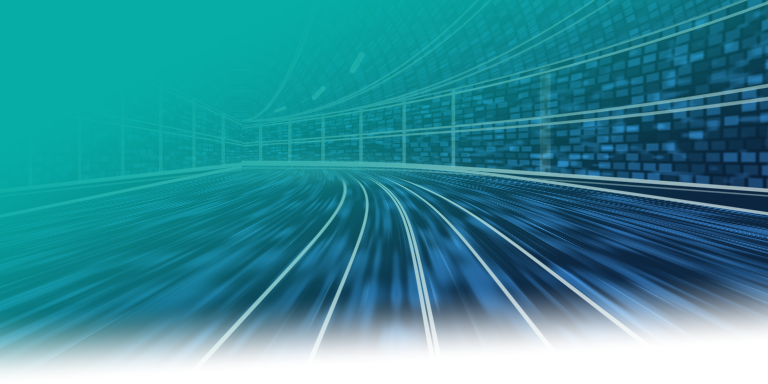
A Shadertoy shader for this background:

```glsl
// A curving data tunnel with a streaked road, fading to teal at the upper left and white below.
#define TEAL vec3(0.02, 0.68, 0.65)
#define NAVY vec3(0.035, 0.12, 0.21)
#define BLUE vec3(0.17, 0.43, 0.68)
#define PALE vec3(0.77, 0.85, 0.86)
#define BEND_X 0.63
#define HORIZON 0.555
#define VANISH vec2(1.033, 0.047)
#define LANE_BEND 0.12
#define ARC_BASE 0.685

float hash(vec2 p) {
    return fract(sin(dot(p, vec2(127.1, 311.7))) * 43758.5);
}

float noise(vec2 p) {
    vec2 i = floor(p), f = fract(p);
    f = f * f * (3.0 - 2.0 * f);
    return mix(mix(hash(i), hash(i + vec2(1, 0)), f.x),
               mix(hash(i + vec2(0, 1)), hash(i + vec2(1, 1)), f.x), f.y);
}

// Soft-edged cells of random brightness
float blocks(vec2 p) {
    vec2 f = abs(fract(p) - 0.5);
    return hash(floor(p)) * (1.0 - smoothstep(0.3, 0.5, f.x)) * (1.0 - smoothstep(0.25, 0.5, f.y));
}

float stroke(float dist, float halfWidth) {
    float aa = 0.8 / iResolution.y;
    return 1.0 - smoothstep(halfWidth - aa, halfWidth + aa, abs(dist));
}

// Ramp that bends smoothly upward from zero
float softRamp(float t) {
    return 0.5 * (t + sqrt(t * t + 0.03));
}

float segment(vec2 p, vec2 a, vec2 b) {
    vec2 ab = b - a;
    return length(p - a - ab * clamp(dot(p - a, ab) / dot(ab, ab), 0.0, 1.0));
}

vec3 road(vec2 p) {
    float depth = max(HORIZON - p.y, -0.02);
    float scale = depth + VANISH.y;
    float lane = (p.x - VANISH.x + LANE_BEND * exp(-20.0 * depth)) / scale;
    float along = log(scale);

    // Motion streaks and broad reflected patches
    float fine = noise(vec2(lane * 17.0, along * 3.0));
    float broad = noise(vec2(lane * 5.0 + 9.0, along * 7.0));
    float thin = noise(vec2(lane * 38.0, along * 2.0 + 5.0));
    float light = smoothstep(0.35, 1.0, fine * 0.65 + broad * 0.5);
    vec3 col = mix(NAVY, BLUE, 0.08 + 0.75 * light + 0.2 * thin * broad);
    col += vec3(0.14, 0.2, 0.24) * smoothstep(0.75, 1.0, thin) * fine;

    // Lane lines, the middle one doubled
    float lanes[5] = float[5](-0.93, -0.415, 0.19, 0.787, 1.3);
    float lines = 0.0;
    for (int i = 0; i < 5; i++) {
        float d = (lane - lanes[i]) * scale / sqrt(1.0 + lanes[i] * lanes[i]);
        float w = 0.0025 + 0.008 * depth;
        if (i == 2) d = abs(d) - 1.35 * w;
        lines = max(lines, stroke(d, w));
    }
    return mix(col, PALE, 0.9 * lines * smoothstep(0.005, 0.04, depth));
}

vec3 tunnel(vec2 p, float base) {
    float t = p.x - BEND_X, r = abs(t);
    float height = t > 0.0 ? 0.672 + 0.12 * t + 0.1 * t * t - base : 0.11 + 0.6 * r;
    float u = log(r + 0.5) / 0.13 + 0.62;
    float v = (p.y - base) / height;

    // Wall of glowing cells
    float cells = blocks(vec2(u * 5.0 + 0.4 * hash(vec2(floor(v * 15.0))), v * 15.0));
    float dashes = noise(vec2(u * 6.0, v * 30.0));
    float light = 0.75 * cells + 0.55 * smoothstep(0.5, 1.0, dashes);
    vec3 wall = mix(NAVY, BLUE, light);

    // Pillars and long horizontal beams
    float pillar = stroke((fract(u + 0.5) - 0.5) * 0.13 * (r + 0.5), 0.0045) * step(r, 0.62);
    pillar = max(pillar, 0.5 * stroke(t - 0.79, 0.014) * (0.4 + dashes));
    float beam = 0.0;
    for (int i = 0; i < 2; i++) {
        float offset = float(i);
        beam = max(beam, stroke((v - 0.46 - 0.065 * offset) * height, 0.0015 + 0.0025 * r));
        beam = max(beam, stroke((v - 0.94 - 0.06 * offset) * height, 0.0015 + 0.002 * r));
    }
    wall = mix(wall, PALE, max(0.45 * pillar, 0.65 * beam));

    // Ceiling cells follow parabolic arcs
    float curve = max(p.y - ARC_BASE, 0.002) / max(t * t, 0.0008);
    vec2 g = vec2(log2(curve) * 9.0, length(p - vec2(BEND_X, ARC_BASE)) * 32.0);
    vec3 ceiling = mix(NAVY, BLUE, 0.1 + 0.6 * blocks(g) + 0.35 * noise(g * vec2(2.0, 0.7)));
    float arcs = 0.0;
    for (int i = 0; i < 6; i++) {
        float q = 0.375 * pow(2.2, 2.0 * float(i / 2)) * (1.0 - 0.1 * float(i % 2));
        if (i > 1 && i < 4) q *= 0.46;
        float d = (p.y - ARC_BASE - q * t * t) / sqrt(1.0 + 4.0 * q * q * t * t);
        arcs = max(arcs, stroke(d, 0.0025) * step(0.0, t));
    }
    ceiling = mix(ceiling, PALE, 0.5 * arcs);
    for (int i = 0; i < 3; i++) {
        float k = float(i);
        vec2 lamp = vec2(0.73 + 0.1 * k, 0.715 + 0.025 * k + 0.018 * k * k);
        vec2 dir = vec2(0.012, 0.004 + 0.008 * k);
        ceiling = mix(ceiling, PALE, 0.65 * stroke(segment(p, lamp - dir, lamp + dir), 0.004 + 0.002 * k));
    }
    return mix(wall, ceiling, smoothstep(0.99, 1.02, v));
}

void mainImage(out vec4 fragColor, in vec2 fragCoord) {
    vec2 p = fragCoord / iResolution.y;
    p.x *= 2.0 * iResolution.y / iResolution.x;
    float t = BEND_X - p.x;
    float railTop = t > 0.0 ? 0.572 - 0.11 * t : 0.578 - 0.075 * softRamp(p.x - 1.02);
    float roadTop = t > 0.0 ? 0.566 - 0.205 * t : 0.575 - 0.148 * softRamp(p.x - 1.12);

    // Road, dark kerb, then wall and ceiling
    float aa = 1.0 / iResolution.y;
    vec3 col = mix(road(p), NAVY * 1.2, smoothstep(-aa, aa, p.y - roadTop));
    col = mix(col, tunnel(p, railTop), smoothstep(-aa, aa, p.y - railTop));
    float rails = max(stroke(p.y - railTop, 0.005), stroke(p.y - roadTop, 0.004));
    rails = max(rails, 0.6 * stroke(p.y - railTop + 0.014, 0.002));
    col = mix(col, PALE, 0.8 * rails);

    // Distant haze, teal veil and white foreground
    vec2 haze = (p - vec2(0.8, 0.56)) / vec2(0.3, 0.035);
    col = mix(col, vec3(0.35, 0.65, 0.68), 0.5 * exp(-dot(haze, haze)));
    float veil = 1.0 - smoothstep(0.3, 1.35, 0.45 * p.x + 0.9 * (1.0 - p.y));
    col = mix(col, TEAL, veil);
    float whiteEdge = 0.095 + 0.055 * p.x;
    col = mix(col, vec3(1.0), 1.0 - smoothstep(whiteEdge - 0.1, whiteEdge + 0.1, p.y));
    fragColor = vec4(col, 1.0);
}
```
